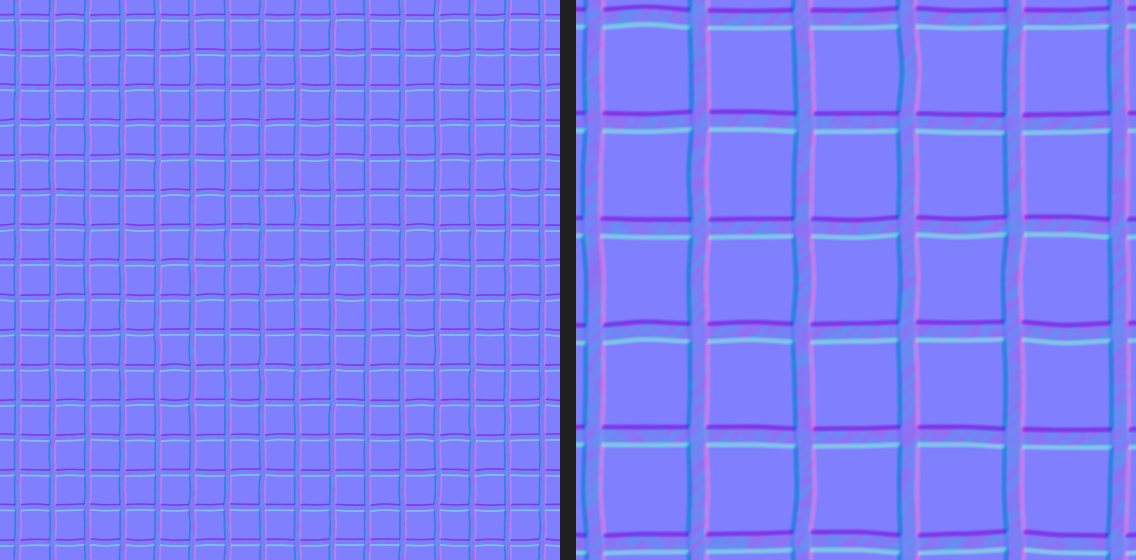
Left: the whole. Right: its middle third, enlarged.
A Shadertoy shader for this texture map:

```glsl
// Tangent-space normal map of a 16 by 16 grid of flat square tiles with grooves.
// Each tile has thin bevelled rims, bent by wrapping value noise; the grooves
// between them carry a fine diagonal grain. Slopes are encoded as colour.

const float TILES = 16.0;         // repeats across and down
const float HALF_TILE = 0.415;    // half the tile side, in cells
const float RIM_WIDTH = 0.042;    // rim falloff, in cells
const float WOBBLE = 0.045;       // bend of the rims, in cells
const float GRAIN_SLOPE = 0.4;

float hash(vec2 cell, uint seed) {
    uvec2 c = uvec2(cell);
    uint h = c.x * 1597u + c.y * 51749u + seed * 7919u;
    h = h * 747796405u + 2891336453u;
    h = ((h >> ((h >> 28u) + 4u)) ^ h) * 277803737u;
    h = (h >> 22u) ^ h;
    return float(h & 65535u) / 65535.0;
}

// Value noise from -0.5 to 0.5 that wraps after a whole period.
float wrapNoise(vec2 p, vec2 period, uint seed) {
    vec2 i = floor(p);
    vec2 f = fract(p);
    f = f * f * (3.0 - 2.0 * f);
    vec2 a = mod(i, period);
    vec2 b = mod(i + 1.0, period);
    float low = mix(hash(a, seed), hash(vec2(b.x, a.y), seed), f.x);
    float high = mix(hash(vec2(a.x, b.y), seed), hash(b, seed), f.x);
    return mix(low, high, f.y) - 0.5;
}

// Soft ridge centred on a signed distance of zero.
float rim(float dist, float width) {
    return 1.0 - smoothstep(0.0, width, abs(dist));
}

// Coverage of the tile's extent along one axis.
float span(float dist, float blur) {
    return 1.0 - smoothstep(-blur, blur, dist);
}

vec3 encodeNormal(vec2 slope) {
    return 0.5 + 0.5 * normalize(vec3(slope, 1.0));
}

void mainImage(out vec4 fragColor, in vec2 fragCoord) {
    vec2 uv = fragCoord / iResolution.xy;
    float pixel = TILES / min(iResolution.x, iResolution.y);
    float blur = max(0.02, 0.7 * pixel);
    float width = max(RIM_WIDTH, 1.2 * pixel);

    // Bent cell coordinates, with tiles centred on whole numbers
    vec2 bendPeriod = vec2(2.0 * TILES);
    vec2 bend = vec2(wrapNoise(uv * bendPeriod, bendPeriod, 1u),
                     wrapNoise(uv * bendPeriod, bendPeriod, 2u));
    vec2 p = uv * TILES + WOBBLE * bend;
    vec2 q = p - floor(p + 0.5);
    vec2 dist = abs(q) - HALF_TILE;
    vec2 inside = vec2(span(dist.x, blur), span(dist.y, blur));

    // Rims: upright ones run faintly on through the crossings
    float upright = rim(dist.x, width) * mix(0.3, 1.0, inside.y);
    float level = rim(dist.y, width) * inside.x;
    vec2 slope = vec2(q.x > 0.0 ? -0.8 * upright : 0.6 * upright,
                      sign(q.y) * 0.68 * level);

    // Diagonal grain, only in the grooves
    vec2 grainPeriod = vec2(240.0, 80.0);
    vec2 diagonal = vec2(uv.x - uv.y, uv.x + uv.y) * grainPeriod;
    float grain = wrapNoise(diagonal, grainPeriod, 3u);
    float groove = 1.0 - inside.x * inside.y;
    slope += groove * (GRAIN_SLOPE * grain * vec2(1.0, -0.7) - vec2(0.03, 0.01));

    vec3 colour = encodeNormal(slope);
    colour.b -= 0.04 * groove;
    fragColor = vec4(colour, 1.0);
}
```
